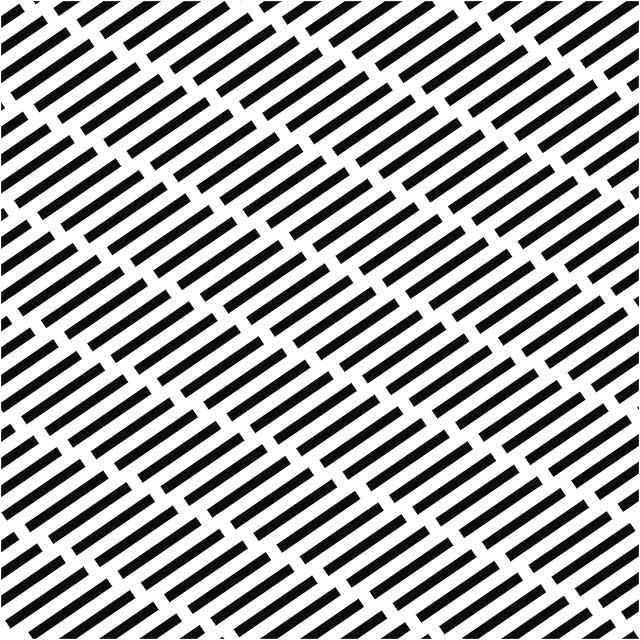
This pattern is drawn by a Shadertoy shader. Its source:

```glsl
// Slanted black dashes on white, laid in staggered rows like leaning brickwork.
// The plane is rotated, folded into rows and then into dashes along each row;
// a box distance function draws every dash with a smoothed edge.

// Lengths are fractions of the canvas height.
const float SLANT       = 0.6013;   // dash angle in radians
const float ROW_PITCH   = 0.03555;  // distance between neighbouring rows
const float DASH_PITCH  = 0.1692;   // distance between dashes in one row
const float ROW_STAGGER = 0.0196;   // slide along the slant per row
const vec2  DASH_SIZE   = vec2(0.1488, 0.01536);
const vec2  ANCHOR      = vec2(0.4865, 0.5220);  // centre of one dash
const float MARGIN      = 0.0018;   // thin blank rim of the canvas
const vec3  PAPER       = vec3(1.0);
const vec3  INK         = vec3(0.05, 0.05, 0.045);

float boxDistance(vec2 p, vec2 halfSize) {
    vec2 d = abs(p) - halfSize;
    return length(max(d, 0.0)) + min(max(d.x, d.y), 0.0);
}

// Signed distance to the nearest dash of the staggered rows.
float dashDistance(vec2 p) {
    vec2 along = vec2(cos(SLANT), sin(SLANT));
    vec2 across = vec2(along.y, -along.x);
    vec2 q = vec2(dot(p, along), dot(p, across));

    float row = round(q.y / ROW_PITCH);
    q.y -= row * ROW_PITCH;
    q.x -= row * ROW_STAGGER;
    q.x -= DASH_PITCH * round(q.x / DASH_PITCH);
    return boxDistance(q, 0.5 * DASH_SIZE);
}

void mainImage(out vec4 fragColor, in vec2 fragCoord) {
    vec2 uv = fragCoord / iResolution.y;
    vec2 canvas = iResolution.xy / iResolution.y;
    float pixel = 1.0 / iResolution.y;

    // Dashes, clipped by the blank rim
    float rim = boxDistance(uv - 0.5 * canvas, 0.5 * canvas - MARGIN);
    float dist = max(dashDistance(uv - ANCHOR), rim);

    float coverage = clamp(0.5 - dist / pixel, 0.0, 1.0);
    fragColor = vec4(mix(PAPER, INK, coverage), 1.0);
}
```
